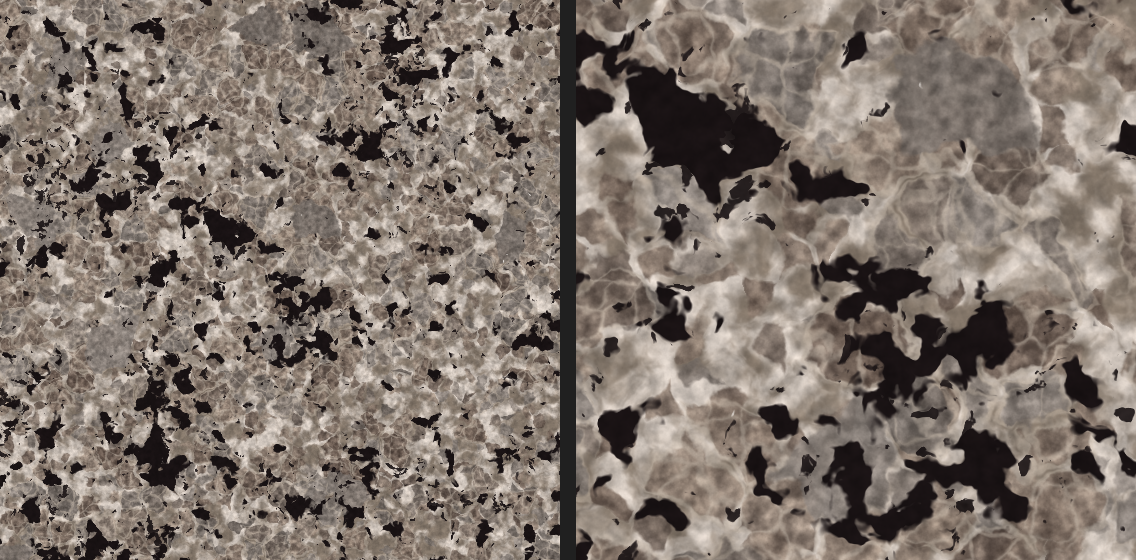
Left, the full canvas; right, a detail of the centre.
Write a WebGL 1 fragment shader that draws this texture.

```glsl
precision highp float;
uniform vec2 u_resolution;

// Feature frequencies, per canvas height
const float CRYSTAL_SCALE = 12.0;
const float GRAIN_SCALE = 23.0;
const float CHIP_SCALE = 46.0;
const float MICA_SCALE = 36.0;
const float SPECK_SCALE = 85.0;
const float MATRIX_SCALE = 62.0;
const float MOTTLE_SCALE = 150.0;

// Share of cells that hold a mineral
const float CRYSTAL_SHARE = 0.09;
const float GRAIN_SHARE = 0.46;
const float CHIP_SHARE = 0.44;

// Thresholds for the dark and bright flecks
const float MICA_LEVEL = 0.675;
const float SPECK_LEVEL = 0.765;
const float GLINT_LEVEL = 0.87;
const float FLECK_SOFTNESS = 0.028;
const float WARP = 0.010;
const float MOTTLE_STRENGTH = 0.22;

const vec3 MATRIX_DARK = vec3(0.50, 0.45, 0.40);
const vec3 MATRIX_PALE = vec3(0.82, 0.78, 0.745);
const vec3 BROWN_DARK = vec3(0.31, 0.25, 0.22);
const vec3 BROWN_PALE = vec3(0.63, 0.565, 0.51);
const vec3 GREY_DARK = vec3(0.35, 0.32, 0.30);
const vec3 GREY_PALE = vec3(0.60, 0.565, 0.54);
const vec3 RIM = vec3(0.72, 0.67, 0.615);
const vec3 MICA = vec3(0.095, 0.07, 0.075);
const vec3 GLINT = vec3(0.92, 0.90, 0.88);

vec2 hash2(vec2 p) {
  vec3 q = fract(p.xyx * vec3(0.1031, 0.1030, 0.0973));
  q += dot(q, q.yzx + 33.33);
  return fract((q.xx + q.yz) * q.zy);
}

float valueNoise(vec2 p) {
  vec2 i = floor(p);
  vec2 f = fract(p);
  f = f * f * (3.0 - 2.0 * f);
  float low = mix(hash2(i).x, hash2(i + vec2(1.0, 0.0)).x, f.x);
  float high = mix(hash2(i + vec2(0.0, 1.0)).x, hash2(i + 1.0).x, f.x);
  return mix(low, high, f.y);
}

float fbm(vec2 p) {
  float sum = 0.0;
  float weight = 0.533;
  for (int i = 0; i < 4; i++) {
    sum += weight * valueNoise(p);
    p = mat2(1.6, 1.2, -1.2, 1.6) * p + 17.3;
    weight *= 0.5;
  }
  return sum;
}

// Voronoi cell: x = distance to border, yz = random pair of the cell
vec3 cell(vec2 p) {
  vec2 base = floor(p);
  vec2 nearest = vec2(0.0);
  vec2 nearestId = vec2(0.0);
  float best = 8.0;
  for (int y = -1; y <= 1; y++) {
    for (int x = -1; x <= 1; x++) {
      vec2 id = base + vec2(float(x), float(y));
      vec2 d = id + hash2(id) - p;
      if (dot(d, d) < best) {
        best = dot(d, d);
        nearest = d;
        nearestId = id;
      }
    }
  }
  float border = 1.0;
  for (int y = -2; y <= 2; y++) {
    for (int x = -2; x <= 2; x++) {
      vec2 id = base + vec2(float(x), float(y));
      vec2 d = id + hash2(id) - p;
      vec2 gap = d - nearest;
      if (dot(gap, gap) > 0.0001)
        border = min(border, dot(0.5 * (d + nearest), normalize(gap)));
    }
  }
  return vec3(border, hash2(nearestId + 71.7));
}

vec3 mineral(vec2 traits, float mottle) {
  float tone = clamp(0.12 + 0.6 * traits.y + 0.9 * (mottle - 0.4), 0.0, 1.0);
  vec3 brown = mix(BROWN_DARK, BROWN_PALE, tone);
  vec3 grey = mix(GREY_DARK, GREY_PALE, tone);
  return mix(brown, grey, smoothstep(0.4, 0.8, fract(traits.x * 37.0)));
}

void main() {
  vec2 p = gl_FragCoord.xy / u_resolution.y;
  vec2 warp = vec2(fbm(p * 45.0), fbm(p * 45.0 + 90.0)) - 0.5;
  vec2 q = p + WARP * 2.0 * warp;
  float mottle = fbm(p * MOTTLE_SCALE);
  float wobble = 0.35 * (fbm(p * 95.0 + 40.0) - 0.5);

  // Pale ground mass
  float ground = fbm(q * MATRIX_SCALE + 5.0) + 0.3 * (fbm(p * 6.0) - 0.5);
  vec3 color = mix(MATRIX_DARK, MATRIX_PALE, smoothstep(0.25, 0.75, ground));

  // Small chips, then cracked grains with pale rims
  vec3 chip = cell(q * CHIP_SCALE);
  float chipMask = smoothstep(0.03, 0.17, chip.x + wobble);
  color = mix(color, mineral(chip.yz, mottle), 0.85 * chipMask * step(chip.y, CHIP_SHARE));

  vec3 grain = cell(q * GRAIN_SCALE + 31.0);
  float grainHere = step(grain.y, GRAIN_SHARE);
  float grainMask = smoothstep(0.05, 0.12, grain.x + 0.6 * wobble);
  float crack = 1.0 - smoothstep(0.0, 0.13, chip.x + 0.5 * wobble);
  vec3 grainColor = mix(mineral(grain.yz, mottle), RIM, 0.55 * crack);
  float rimMask = smoothstep(0.0, 0.05, grain.x) * (1.0 - grainMask);
  color = mix(color, RIM, 0.5 * rimMask * grainHere);
  color = mix(color, grainColor, 0.88 * grainMask * grainHere);

  // Sparse larger crystals
  vec3 crystal = cell(q * CRYSTAL_SCALE + 63.0);
  float crystalMask = smoothstep(0.10, 0.15, crystal.x + 0.4 * wobble);
  vec3 crystalColor = mix(GREY_DARK, GREY_PALE, 0.6 * crystal.z + 0.5 * mottle);
  color = mix(color, crystalColor, 0.85 * crystalMask * step(crystal.y, CRYSTAL_SHARE));

  color *= 1.0 + MOTTLE_STRENGTH * (2.0 * mottle - 1.0);

  // Clustered black mica, fine specks and rare glints
  float density = 0.4 * (fbm(p * 7.0 + 12.0) - 0.5);
  float micaField = fbm(q * MICA_SCALE + 150.0) + density;
  float speckField = fbm(q * SPECK_SCALE + 220.0) + density;
  float mica = smoothstep(-FLECK_SOFTNESS, FLECK_SOFTNESS, micaField - MICA_LEVEL);
  float speck = smoothstep(-FLECK_SOFTNESS, FLECK_SOFTNESS, speckField - SPECK_LEVEL);
  float glint = smoothstep(GLINT_LEVEL, GLINT_LEVEL + 0.05, fbm(q * 55.0 + 310.0));
  color = mix(color, GLINT, glint);
  color = mix(color, MICA * (0.75 + 0.5 * mottle), max(mica, 0.9 * speck));

  gl_FragColor = vec4(color, 1.0);
}
```
